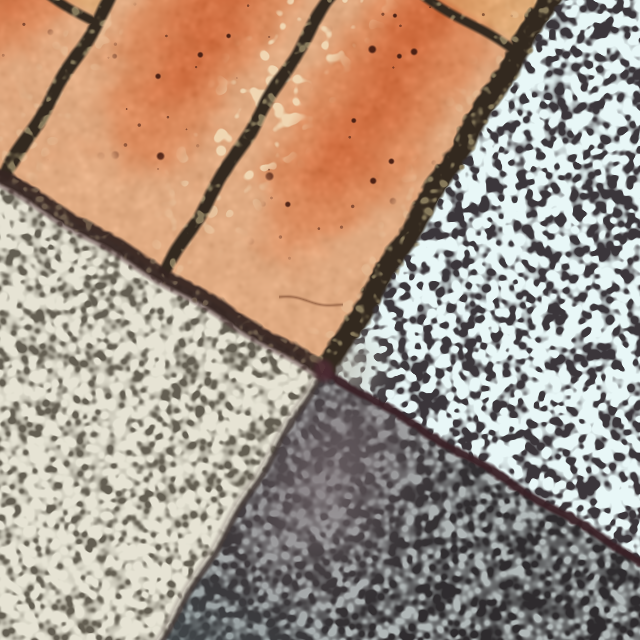
A Shadertoy shader for this texture:

```glsl
const vec2 CORNER = vec2(0.506, 0.421);    // where the four fields meet
const vec2 ACROSS = vec2(0.857, -0.515);   // over the brick width
const vec2 ALONG = vec2(0.515, 0.857);     // down the brick length
const float BRICK_WIDTH = 0.292;
const float BRICK_END = 0.582;
const float SHIFTED_END = 0.282;
const float GRAIN_SCALE = 112.0;
const float PIT_SCALE = 30.0;
const float EDGE = 0.0035;

const vec3 CLAY_PALE = vec3(0.88, 0.67, 0.51);
const vec3 CLAY_MID = vec3(0.86, 0.55, 0.37);
const vec3 CLAY_RED = vec3(0.82, 0.43, 0.25);
const vec3 LIME = vec3(0.95, 0.86, 0.72);
const vec3 GROUT = vec3(0.20, 0.16, 0.12);
const vec3 GROUT_LIGHT = vec3(0.53, 0.48, 0.36);
const vec3 STAIN = vec3(0.30, 0.17, 0.20);
const vec3 HAZE = vec3(0.47, 0.42, 0.44);

vec3 hash3(vec2 cell) {
    vec3 h = fract(cell.xyx * vec3(0.1031, 0.1030, 0.0973));
    h += dot(h, h.yxz + 33.33);
    return fract((h.xxy + h.yzz) * h.zyx);
}

// Cellular noise: signed soft blobs, one per cell, merging into worms
float grain(vec2 p) {
    vec2 cell = floor(p), f = fract(p);
    float sum = 0.0;
    for (int j = -1; j <= 1; j++)
    for (int i = -1; i <= 1; i++) {
        vec2 o = vec2(i, j);
        vec3 h = hash3(cell + o + 50.0);
        vec2 d = o + h.xy - f;
        sum += (2.0 * h.z - 1.0) * exp(-3.2 * dot(d, d));
    }
    return sum;
}

// Layered sines for slow stains, about -1 to 1
float waves(vec2 p) {
    float sum = 0.0, amp = 0.5;
    for (int i = 0; i < 4; i++) {
        sum += amp * sin(p.x + 1.7 * sin(p.y)) * cos(p.y - 0.8 * p.x);
        p = mat2(1.5, 1.1, -1.1, 1.5) * p + 2.3;
        amp *= 0.6;
    }
    return sum;
}

// Sparse round holes, each kept inside its cell
float pits(vec2 p, float share) {
    vec3 h = hash3(floor(p) + 11.0);
    float radius = mix(0.07, 0.19, h.x);
    float d = length(fract(p) - mix(vec2(0.25), vec2(0.75), h.yx));
    return step(h.z, share) * (1.0 - smoothstep(radius * 0.6, radius + 0.06, d));
}

float band(float d, float halfWidth) {
    return 1.0 - smoothstep(halfWidth - EDGE, halfWidth + EDGE, abs(d));
}

vec3 brick(vec2 p, vec2 q, float speck) {
    float column = floor(q.x / BRICK_WIDTH);
    float side = 2.0 * fract(q.x / BRICK_WIDTH) - 1.0;
    float end = column < -2.5 ? SHIFTED_END : BRICK_END;
    float stain = waves(p * 17.0);

    // Fired red core inside a pale rim
    float core = exp(-2.6 * side * side) * smoothstep(0.0, 0.36, q.y) + 0.17 * stain;
    vec3 col = mix(CLAY_PALE, CLAY_MID, smoothstep(0.05, 0.5, core));
    col = mix(col, CLAY_RED, smoothstep(0.45, 1.05, core));
    col = mix(col, vec3(0.88, 0.69, 0.46), 0.6 * smoothstep(end, end + 0.02, q.y));
    col += 0.025 * speck + 0.02 * grain(p * 45.0);

    // Lime flecks along the middle joint
    float fromJoint = abs(q.x + BRICK_WIDTH);
    float lime = exp(-pow((fromJoint - 0.035) / 0.033, 2.0)) * smoothstep(0.04, 0.25, q.y);
    lime += 0.35 * smoothstep(0.55, 0.95, abs(side));
    float fleck = smoothstep(0.25, 0.65, grain(p * 75.0 + 9.0) + 0.2 * stain);
    col = mix(col, LIME, 0.9 * fleck * min(lime, 1.0));

    float hole = pits(p * PIT_SCALE, 0.09) + 0.6 * pits(p * PIT_SCALE * 2.1, 0.06);
    col = mix(col, vec3(0.30, 0.13, 0.08), min(hole, 1.0) * smoothstep(0.1, 0.5, core));

    // Hairline crack near the tip
    float t = (p.x - 0.436) / 0.1;
    float crackLine = p.y - 0.536 + 0.014 * t - 0.003 * sin(t * 7.0);
    float crack = band(crackLine, 0.001) * step(0.0, t) * step(t, 1.0);
    col = mix(col, vec3(0.43, 0.23, 0.13), 0.75 * crack);

    // Joints between bricks
    float jointSide = (0.5 - abs(0.5 - fract(q.x / BRICK_WIDTH))) * BRICK_WIDTH;
    float joint = max(band(jointSide, 0.010 + 0.002 * stain), band(q.y - end, 0.007));
    vec3 mortar = mix(GROUT, GROUT_LIGHT, smoothstep(0.05, 0.7, speck + 0.3 * stain));
    return mix(col, mortar, joint);
}

vec3 stone(vec2 p, vec2 q, float speck) {
    float stain = waves(p * 14.0 + 4.0);
    vec3 cream = mix(vec3(0.39, 0.37, 0.32), vec3(0.90, 0.89, 0.83),
        smoothstep(-0.75, 0.22, speck + 0.1 * stain));
    vec3 icy = mix(vec3(0.23, 0.21, 0.23), vec3(0.91, 0.97, 0.97),
        smoothstep(-0.36, 0.14, speck + 0.06 * stain));
    vec3 slate = mix(vec3(0.18, 0.17, 0.18), vec3(0.70, 0.73, 0.73),
        smoothstep(-0.45, 0.62, speck + 0.08 * stain));

    // Worn spots around the meeting corner
    icy = mix(icy, vec3(0.72, 0.71, 0.66), 0.6 * exp(-pow(length(q - 0.025) / 0.05, 2.0)));
    vec2 haze = (q - vec2(0.085, -0.13)) / vec2(0.13, 0.19);
    slate = mix(slate, HAZE + 0.05 * stain, 0.68 * exp(-dot(haze, haze)));
    slate = mix(slate, vec3(0.36, 0.43, 0.45), 0.4 * smoothstep(-0.3, -0.5, q.y));

    vec3 lower = mix(cream, slate, smoothstep(-EDGE, EDGE, q.x));
    return mix(lower, icy, smoothstep(-EDGE, EDGE, q.y) * step(0.0, q.x));
}

void mainImage(out vec4 fragColor, in vec2 fragCoord) {
    vec2 p = fragCoord / iResolution.y;
    vec2 q = vec2(dot(p - CORNER, ACROSS), dot(p - CORNER, ALONG));
    q += 0.002 * vec2(sin(q.y * 43.0), sin(q.x * 37.0));
    float speck = grain(p * GRAIN_SCALE);

    float isBrick = smoothstep(-EDGE, EDGE, -q.x) * smoothstep(-EDGE, EDGE, q.y);
    vec3 col = mix(stone(p, q, speck), brick(p, q, speck), isBrick);

    // Main seams: wide and mossy beside the bricks, thin between stones
    float up = step(0.0, q.y), left = step(q.x, 0.0);
    float rough = 0.004 * speck;
    vec3 moss = mix(GROUT, GROUT_LIGHT, smoothstep(0.1, 0.8, speck));
    float wide = up * band(q.x - 0.003, 0.016 + rough);
    float thin = (1.0 - up) * band(q.x, 0.004 + 0.4 * rough);
    float crossing = band(q.y, mix(0.006, 0.011, left) + 0.5 * rough);
    col = mix(col, STAIN, 0.45 * left * band(q.y + 0.012, 0.005));
    col = mix(col, vec3(0.64, 0.60, 0.57), 0.5 * (1.0 - up) * band(q.x + 0.009, 0.003));
    col = mix(col, moss, wide);
    col = mix(col, vec3(0.27, 0.23, 0.22), 0.85 * thin);
    col = mix(col, mix(STAIN * 0.75, moss, 0.6 * left), 0.95 * crossing);
    col = mix(col, STAIN, 0.85 * (1.0 - smoothstep(0.009, 0.023, length(q))));

    fragColor = vec4(clamp(col, 0.0, 1.0), 1.0);
}
```
